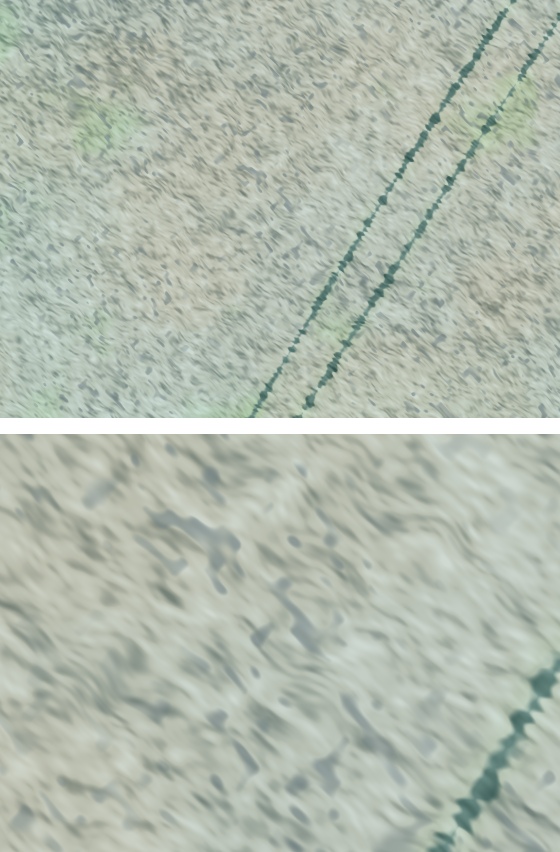
Top, the full canvas; bottom, a detail of the centre.
Write a WebGL 2 fragment shader that draws this texture.

```glsl
#version 300 es
precision highp float;
// Pale dry grassland seen from above, crossed by two dark green wheel tracks.
// Stretched value noise makes the slanted blades, thresholded noise the dark
// flecks, broad noise the tinted patches; the tracks are bent distance bands.

uniform vec2 u_resolution;
out vec4 fragColor;

// Palette
const vec3 PALE  = vec3(0.790, 0.832, 0.802);
const vec3 STRAW = vec3(0.718, 0.752, 0.702);
const vec3 SHADE = vec3(0.500, 0.555, 0.525);
const vec3 SLATE = vec3(0.430, 0.495, 0.510);
const vec3 TRACK = vec3(0.320, 0.460, 0.440);
const vec3 WARM_TINT  = vec3(0.012, -0.012, -0.030);
const vec3 GREEN_TINT = vec3(-0.045, 0.000, -0.055);
const vec3 COOL_TINT  = vec3(-0.016, 0.010, 0.012);

// Blades: angle in radians, cells per canvas height along and across
const float BLADE_ANGLE = -0.64;
const float ANGLE_SPREAD = 0.22;
const vec2 BLADE_CELLS = vec2(52.0, 150.0);
const vec2 HAIR_CELLS  = vec2(75.0, 245.0);
const vec2 CLUMP_CELLS = vec2(30.0, 58.0);
const vec2 FLECK_CELLS = vec2(58.0, 105.0);
const float GRAIN_CONTRAST = 2.5;
const float FLECK_STRENGTH = 0.62;

// Tracks: foot x, slope, bend, half width
const vec3 LEFT_TRACK  = vec3(0.600, 0.628, 0.045);
const vec3 RIGHT_TRACK = vec3(0.717, 0.652, 0.025);
const float TRACK_HALF_WIDTH = 0.0075;
const float TRACK_RAGGED = 0.012;

float hash(vec2 cell) {
    uvec2 k = uvec2(ivec2(cell)) * uvec2(1597u, 3813u);
    uint n = (k.x ^ (k.y << 8)) * 74779u;
    n = (n ^ (n >> 15)) * 48271u;
    n = (n ^ (n >> 13)) * 69621u;
    return float((n ^ (n >> 16)) & 65535u) / 65535.0;
}

float noise(vec2 p) {
    vec2 cell = floor(p), f = fract(p);
    f = f * f * (3.0 - 2.0 * f);
    float low  = mix(hash(cell), hash(cell + vec2(1, 0)), f.x);
    float high = mix(hash(cell + vec2(0, 1)), hash(cell + vec2(1, 1)), f.x);
    return mix(low, high, f.y);
}

float patches(vec2 p) {
    return 0.55 * noise(p) + 0.30 * noise(p * 2.1 + 17.0) + 0.15 * noise(p * 4.7 + 41.0);
}

// Noise drawn out along a direction
float streaks(vec2 p, float angle, vec2 cells, float seed) {
    vec2 along = vec2(cos(angle), sin(angle));
    vec2 across = vec2(-along.y, along.x);
    return noise(vec2(dot(p, along), dot(p, across)) * cells + seed);
}

// Signed distance to the middle of a bent track
float trackDistance(vec2 p, vec3 track) {
    float middle = track.x + track.y * p.y - track.z * p.y * (1.0 - p.y);
    return (p.x - middle) * inversesqrt(1.0 + track.y * track.y);
}

float trackMask(float dist, float ragged) {
    float edge = abs(dist) + ragged * TRACK_RAGGED;
    return 1.0 - smoothstep(0.35 * TRACK_HALF_WIDTH, 1.45 * TRACK_HALF_WIDTH, edge);
}

void main() {
    vec2 p = gl_FragCoord.xy / u_resolution.y;

    // Gentle warp so the blades do not line up
    vec2 warp = vec2(noise(p * 24.0 + 5.0), noise(p * 24.0 + 63.0)) - 0.5;
    vec2 q = p + 0.012 * warp;

    // Grain
    float blades = streaks(q, BLADE_ANGLE, BLADE_CELLS, 11.0) - 0.5;
    float crossing = streaks(q, BLADE_ANGLE + ANGLE_SPREAD, BLADE_CELLS * 1.15, 137.0) - 0.5;
    float hairs = streaks(q, BLADE_ANGLE - 0.5 * ANGLE_SPREAD, HAIR_CELLS, 71.0) - 0.5;
    float clumps = streaks(q, BLADE_ANGLE - ANGLE_SPREAD, CLUMP_CELLS, 29.0) - 0.5;
    float grain = 0.40 * blades + 0.32 * crossing + 0.32 * hairs + 0.34 * clumps;

    // Broad light: paler toward the foot, duller toward the upper left
    float broad = patches(p * 3.2 + 8.0) - 0.5;
    float upperLeft = smoothstep(0.1, 1.1, p.y - 0.45 * p.x + 0.15);
    float tone = 0.16 + GRAIN_CONTRAST * grain + 0.70 * broad - 0.24 * upperLeft;
    vec3 color = tone > 0.0 ? mix(STRAW, PALE, min(tone, 1.25))
                            : mix(STRAW, SHADE, min(-tone, 1.2));

    // Tinted patches
    float warm = smoothstep(0.38, 0.68, patches(p * 2.6 + 33.0));
    float green = smoothstep(0.54, 0.76, patches(p * 4.2 + 90.0));
    float cool = smoothstep(0.45, 0.0, min(p.x, p.y + 0.1));
    color += WARM_TINT * warm + GREEN_TINT * green + COOL_TINT * cool;

    // Dark flecks, gathered in loose groups
    float fleck = streaks(q, BLADE_ANGLE - 0.15, FLECK_CELLS, 203.0);
    float gather = smoothstep(0.30, 0.70, patches(p * 6.0 + 55.0) + 0.16 * upperLeft);
    fleck = smoothstep(0.66, 0.95, fleck) * mix(0.25, 1.0, gather);
    color = mix(color, SLATE, FLECK_STRENGTH * fleck);

    // Wheel tracks with tufted edges and a faint green verge
    float leftDist = trackDistance(p, LEFT_TRACK);
    float rightDist = trackDistance(p, RIGHT_TRACK);
    float ragged = 0.9 * blades + 0.6 * crossing + 0.8 * clumps;
    float mask = max(trackMask(leftDist, ragged), 0.94 * trackMask(rightDist, ragged));
    float nearest = min(abs(leftDist), abs(rightDist));
    float verge = exp(-nearest * nearest / 0.0005) * noise(p * 14.0 + 19.0);
    color += 0.8 * GREEN_TINT * verge;
    color = mix(color, TRACK + 0.30 * grain, 0.88 * mask);

    fragColor = vec4(clamp(color, 0.0, 1.0), 1.0);
}
```
